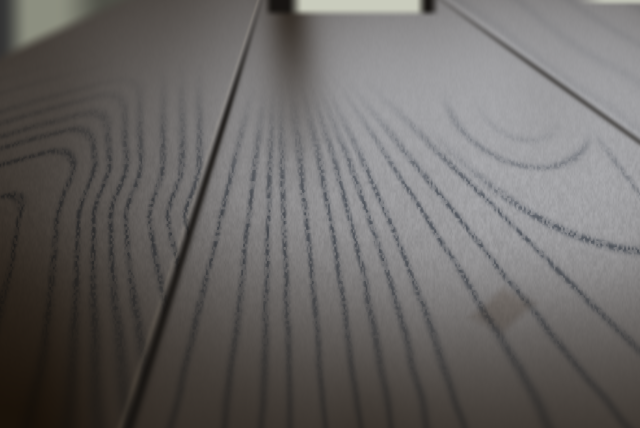
Reproduce this texture procedurally as a Shadertoy shader.

```glsl
float hash(vec2 p) {
    vec3 q = fract(vec3(p.xyx) * 0.1031);
    q += dot(q, q.yzx + 33.33);
    return fract((q.x + q.y) * q.z);
}

float noise(vec2 p) {
    vec2 cell = floor(p), f = fract(p);
    f = f * f * (3.0 - 2.0 * f);
    return mix(mix(hash(cell), hash(cell + vec2(1, 0)), f.x),
               mix(hash(cell + vec2(0, 1)), hash(cell + vec2(1, 1)), f.x), f.y);
}

float stroke(float d, float width) {
    return exp(-d * d / (width * width));
}

float softMax(float a, float b, float k) {
    float h = max(k - abs(a - b), 0.0) / k;
    return max(a, b) + h * h * k * 0.25;
}

// Nested arches on the left plank
float archGrain(vec2 p, float width) {
    float side = p.x + 0.035 * smoothstep(0.38, 0.52, p.y)
               - (p.x - 0.21) * max(p.y - 0.5, 0.0);
    float top = 0.166 + (0.39 - p.y - 0.28 * p.x) * 1.25;
    float level = softMax(side, top, 0.07) + 0.006 * (noise(p * 13.0) - 0.5);
    float rings[9] = float[](0.082, 0.17, 0.219, 0.254, 0.293, 0.328, 0.383, 0.426, 0.465);
    float grain = 0.0;
    for (int i = 0; i < 9; i++)
        grain = max(grain, stroke(level - rings[i], width));
    return grain * smoothstep(0.12, 0.4, p.y);
}

// Fan of lines and curled rings on the middle plank
float fanGrain(vec2 p, float width) {
    float depth = p.y + 0.02;
    float slope = (p.x - 0.645) / depth;
    float bend = smoothstep(0.0, 0.3, slope) * (1.0 - smoothstep(0.5, 0.8, slope));
    float warped = slope + 0.13 * (p.y - 0.586) * bend + 0.008 * (noise(p * 14.0) - 0.5);
    float rays[12] = float[](-0.243, -0.12, -0.033, 0.035, 0.13, 0.23,
                             0.315, 0.4, 0.483, 0.66, 0.805, 1.01);
    float grain = 0.0;
    for (int i = 0; i < 12; i++) {
        float d = (warped - rays[i]) * depth * inversesqrt(1.0 + slope * slope);
        grain = max(grain, stroke(d, width));
    }
    grain *= smoothstep(0.16, 0.45, p.y);

    float rest = 1.55 - p.x;
    float sweep = (p.y - 0.59 + 0.95 * rest * rest) / sqrt(1.0 + 3.6 * rest * rest);
    grain = max(grain, stroke(sweep, width * 1.4) * smoothstep(0.95, 1.3, p.x));

    vec2 q = p - vec2(1.21, 0.25);
    q.y -= 0.25 * q.x;
    float oval = length(q / vec2(0.17, 0.135));
    float curls = max(stroke((oval - 1.0) * 0.14, width), 0.5 * stroke((oval - 0.55) * 0.14, width));
    grain = max(grain, 0.6 * curls * smoothstep(-0.01, 0.09, q.y));

    float outer = (p.x - 1.395 - 0.75 * (p.y - 0.32)) * 0.8;
    return max(grain, 0.5 * stroke(outer, width) * smoothstep(0.28, 0.38, p.y)
                      * (1.0 - smoothstep(0.45, 0.52, p.y)));
}

void mainImage(out vec4 fragColor, in vec2 fragCoord) {
    vec2 p = vec2(fragCoord.x, iResolution.y - fragCoord.y) / iResolution.y;
    float focus = stroke(p.y - 0.53, 0.24);
    float leftSeam = p.x - 0.612 + 0.31 * p.y;
    float rightSeam = (p.x - 1.03 - 1.4 * p.y) * 0.58;

    // Broad window sheen, brown in the near shade
    vec2 s = (p - vec2(1.2, 0.34)) / vec2(1.0, 0.5);
    float tone = 1.22 * exp(-dot(s, s));
    tone = 1.04 - softMax(1.04 - tone, 0.0, 0.3);
    tone -= 0.05 * (1.0 - smoothstep(-0.25, 0.02, leftSeam));
    tone -= 0.12 * smoothstep(0.35, 0.0, p.x) * smoothstep(0.15, 0.7, p.y);
    tone -= 0.5 * stroke(p.x - 0.675 - 0.06 * p.y, 0.045 + 0.09 * p.y)
          * (1.0 - smoothstep(0.02, 0.5, p.y));
    tone += 0.06 * (noise(p * vec2(7.0, 4.0)) - 0.5);
    vec3 color = mix(vec3(0.15, 0.12, 0.09), vec3(0.62, 0.62, 0.63), max(tone, -0.1));

    // Fine fibres and porous growth lines, sharpest in the focal band
    float fibre = noise(p * vec2(330.0, 150.0)) + noise(p * vec2(150.0, 70.0)) - 1.0;
    color *= 1.0 + fibre * (0.012 + 0.05 * focus);
    float width = 0.0062 + 0.005 * (1.0 - focus);
    float grain = leftSeam < 0.0 ? archGrain(p, width) : fanGrain(p, width);
    if (rightSeam > 0.0) {
        float band = abs(fract(rightSeam * 13.0 + 0.3 * noise(p * 6.0)) - 0.5);
        grain = 0.2 * stroke(band, 0.16);
    }
    float pores = smoothstep(0.25, 0.75, noise(p * vec2(230.0, 150.0)));
    grain *= mix(0.42, 0.3 + 0.5 * pores, focus);
    color = mix(color, color * vec3(0.42, 0.46, 0.51) + 0.015, grain);

    // Smudge on the near surface
    vec2 m = (p - vec2(1.175, 0.725)) / vec2(0.085, 0.06);
    color *= 1.0 - vec3(0.12, 0.15, 0.18) * (1.0 - smoothstep(0.5, 1.2, abs(m.x) + abs(m.y + 0.3 * m.x)));

    // Plank seams with a faint bevel
    float gap = 0.006 + 0.008 * p.y;
    color += vec3(0.06, 0.055, 0.045) * stroke(leftSeam + gap * 1.5, gap * 0.6);
    color = mix(color, vec3(0.08, 0.07, 0.06), 0.85 * stroke(leftSeam, gap) * smoothstep(-0.1, 0.3, p.y));
    color += 0.03 * stroke(rightSeam - 0.012, 0.006);
    color = mix(color, vec3(0.23, 0.22, 0.21), 0.7 * stroke(rightSeam, 0.007) * smoothstep(-0.1, 0.2, p.y));

    // Blurred room beyond the table edges
    float corner = 1.0 - smoothstep(-0.02, 0.022, p.y - 0.132 + 0.46 * p.x);
    vec3 garden = mix(vec3(0.2), vec3(0.55, 0.56, 0.5), smoothstep(0.0, 0.07, p.x));
    garden *= 1.0 - 0.45 * smoothstep(0.13, 0.25, p.x);
    color = mix(color, garden, corner);
    float farEdge = 1.0 - smoothstep(0.018, 0.042, p.y);
    float pane = smoothstep(0.67, 0.71, p.x) * (1.0 - smoothstep(0.97, 1.0, p.x));
    float frame = smoothstep(0.615, 0.64, p.x) * (1.0 - smoothstep(1.0, 1.03, p.x));
    color = mix(color, mix(vec3(0.09, 0.08, 0.07), vec3(0.79, 0.8, 0.74), pane), farEdge * frame);
    color = mix(color, vec3(0.75, 0.76, 0.71), smoothstep(1.34, 1.42, p.x) * (1.0 - smoothstep(0.0, 0.016, p.y)));

    fragColor = vec4(clamp(color, 0.0, 1.0), 1.0);
}
```
